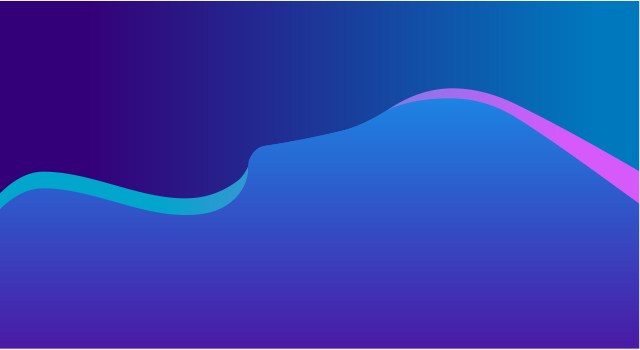
Give the GLSL for this background, as a WebGL 1 fragment shader.

```glsl
precision highp float;
// Layered blue wave with a cyan and a violet ribbon along its crest, on an indigo to azure sky.

uniform vec2 u_resolution;

#define CANVAS vec2(768.0, 420.0)   // design units, y measured downwards
#define FOLD_X 298.0                // where the cyan ribbon ends in a steep fold
#define SPLIT_X 465.0               // where the violet ribbon leaves the wave
#define SKY_FADE vec2(105.0, 712.0) // horizontal span of the sky gradient
#define BODY_FADE vec2(116.0, 418.0) // vertical span of the wave gradient
#define FRAME vec3(1.2, 1.0, 1.6)   // pale border: top, right, bottom

// Cubic Hermite piece between knots given as (x, y, slope).
float curve(float x, vec3 a, vec3 b) {
  float w = b.x - a.x;
  float t = clamp((x - a.x) / w, 0.0, 1.0);
  float s = 1.0 - t;
  return mix(a.y, b.y, t * t * (3.0 - 2.0 * t))
       + w * t * s * (a.z * s - b.z * t);
}

// Top edge of the wave body.
float bodyEdge(float x) {
  vec3 leftCrest = vec3(52.0, 226.0, 0.0);
  vec3 trough = vec3(222.0, 258.0, 0.0);
  vec3 shoulder = vec3(318.0, 175.0, -0.15);
  vec3 rise = vec3(410.0, 157.0, -0.24);
  vec3 peak = vec3(540.0, 118.0, 0.0);
  vec3 slope = vec3(620.0, 141.5, 0.63);
  if (x < leftCrest.x) return curve(x, vec3(0.0, 251.0, -1.0), leftCrest);
  if (x < trough.x) return curve(x, leftCrest, trough);
  if (x < FOLD_X) {
    float t = (x - trough.x) / (FOLD_X - trough.x);
    return 200.0 + 58.0 * sqrt(max(0.0, 1.0 - pow(t, 2.4)));
  }
  if (x < shoulder.x) {
    float t = (shoulder.x - x) / (shoulder.x - FOLD_X);
    return 200.0 - 22.0 * sqrt(max(0.0, 1.0 - t * t)) - 0.15 * (x - FOLD_X);
  }
  if (x < rise.x) return curve(x, shoulder, rise);
  if (x < SPLIT_X) return curve(x, rise, vec3(SPLIT_X, 132.0, -0.62));
  if (x < peak.x) return curve(x, vec3(SPLIT_X, 132.0, -0.45), peak);
  if (x < slope.x) return curve(x, peak, slope);
  return curve(x, slope, vec3(CANVAS.x, 245.0, 0.72));
}

// Top edge of the ribbons; it joins the body between them.
float ribbonEdge(float x) {
  vec3 leftCrest = vec3(52.0, 206.0, 0.0);
  vec3 trough = vec3(222.0, 238.0, 0.0);
  vec3 bend = vec3(285.0, 217.0, -0.75);
  vec3 peak = vec3(543.0, 106.0, 0.0);
  vec3 slope = vec3(620.0, 125.5, 0.49);
  if (x < leftCrest.x) return curve(x, vec3(0.0, 232.0, -1.0), leftCrest);
  if (x < trough.x) return curve(x, leftCrest, trough);
  if (x < bend.x) return curve(x, trough, bend);
  if (x < FOLD_X) return curve(x, bend, vec3(FOLD_X, 199.0, -2.2));
  if (x < SPLIT_X) return bodyEdge(x);
  if (x < peak.x) return curve(x, vec3(SPLIT_X, 132.0, -0.68), peak);
  if (x < slope.x) return curve(x, peak, slope);
  return curve(x, slope, vec3(CANVAS.x, 206.0, 0.58));
}

// Coverage below an edge, with its slope taken into account.
float below(float y, float edge, float before, float after, float pixel) {
  float grade = (after - before) / pixel;
  float dist = (y - edge) / sqrt(1.0 + grade * grade);
  return clamp(dist / pixel + 0.5, 0.0, 1.0);
}

void main() {
  vec2 p = gl_FragCoord.xy / u_resolution * CANVAS;
  p.y = CANVAS.y - p.y;
  float pixel = CANVAS.x / u_resolution.x;
  float h = 0.5 * pixel;

  // Sky and wave gradients
  float across = clamp((p.x - SKY_FADE.x) / (SKY_FADE.y - SKY_FADE.x), 0.0, 1.0);
  float down = clamp((p.y - BODY_FADE.x) / (BODY_FADE.y - BODY_FADE.x), 0.0, 1.0);
  vec3 sky = mix(vec3(0.205, 0.0, 0.475), vec3(0.0, 0.47, 0.74), across);
  vec3 body = mix(vec3(0.11, 0.52, 0.89), vec3(0.29, 0.10, 0.65), down);

  // Ribbon colours soften towards the middle of the wave
  vec3 cyan = mix(vec3(0.0, 0.65, 0.80), vec3(0.18, 0.60, 0.82),
                  smoothstep(170.0, FOLD_X, p.x));
  vec3 violet = mix(vec3(0.52, 0.47, 0.90), vec3(0.84, 0.35, 0.98),
                    clamp((p.x - SPLIT_X) / 215.0, 0.0, 1.0));
  vec3 ribbon = p.x < FOLD_X ? cyan : (p.x < SPLIT_X ? body : violet);

  // Layers from back to front
  float ribbonMask = below(p.y, ribbonEdge(p.x), ribbonEdge(p.x - h),
                           ribbonEdge(p.x + h), pixel);
  float bodyMask = below(p.y, bodyEdge(p.x), bodyEdge(p.x - h),
                         bodyEdge(p.x + h), pixel);
  vec3 color = mix(sky, ribbon, ribbonMask);
  color = mix(color, body, bodyMask);

  // Thin pale border on the top, right and bottom
  vec3 inset = vec3(p.y, CANVAS.x - p.x, CANVAS.y - p.y) - FRAME;
  float inside = min(inset.x, min(inset.y, inset.z));
  color = mix(vec3(0.95, 0.95, 0.98), color, clamp(inside / pixel + 0.5, 0.0, 1.0));

  gl_FragColor = vec4(color, 1.0);
}
```
